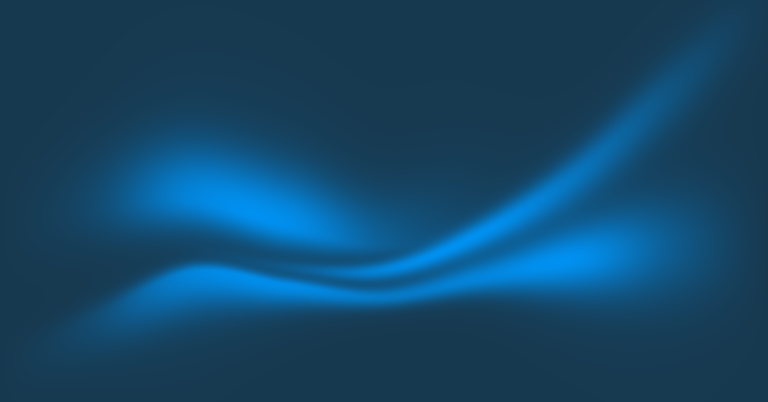
A Shadertoy shader for this background:

```glsl
// Three soft blue light ribbons sweeping across a dark slate backdrop.

const int KNOTS = 9;
const vec3 SLATE = vec3(0.092, 0.224, 0.311);
const vec3 AZURE = vec3(0.0, 0.57, 0.95);

// Catmull-Rom spline through evenly spaced knots, t in 0..1.
vec4 spline(vec4 knots[KNOTS], float t) {
    float s = clamp(t, 0.0, 1.0) * float(KNOTS - 1);
    int i = min(int(s), KNOTS - 2);
    float f = s - float(i);
    vec4 a = knots[max(i - 1, 0)];
    vec4 b = knots[i];
    vec4 c = knots[i + 1];
    vec4 d = knots[min(i + 2, KNOTS - 1)];
    return b + 0.5 * f * (c - a + f * (2.0 * a - 5.0 * b + 4.0 * c - d
             + f * (3.0 * (b - c) + d - a)));
}

// Bell-shaped falloff with a faint wide skirt.
float bell(float d) {
    return 0.9 * exp(-d * d) + 0.1 * exp(-0.22 * d * d);
}

// Ribbon knots hold: ridge height, width above, width below, strength.
float ribbon(vec2 p, vec4 knots[KNOTS]) {
    vec4 k = spline(knots, p.x);
    float offset = p.y - k.x;
    float width = max(offset > 0.0 ? k.y : k.z, 0.01);
    return clamp(k.w, 0.0, 1.0) * bell(offset / width);
}

// Adds light without exceeding full strength.
float screen(float a, float b) {
    return 1.0 - (1.0 - a) * (1.0 - b);
}

void mainImage(out vec4 fragColor, in vec2 fragCoord) {
    vec2 p = fragCoord / iResolution.xy;

    // Broad cloud on the left, with a firmer lower edge.
    float cloud = ribbon(p, vec4[KNOTS](
        vec4(0.44, 0.12, 0.10, 0.0),   vec4(0.49, 0.13, 0.09, 0.2),
        vec4(0.507, 0.13, 0.075, 0.85), vec4(0.441, 0.13, 0.058, 0.95),
        vec4(0.394, 0.12, 0.035, 0.42), vec4(0.44, 0.16, 0.03, 0.1),
        vec4(0.505, 0.17, 0.03, 0.02), vec4(0.55, 0.17, 0.03, 0.0),
        vec4(0.60, 0.17, 0.03, 0.0)));

    // Narrow streak that widens as it climbs to the right.
    float streak = ribbon(p, vec4[KNOTS](
        vec4(0.45, 0.02, 0.02, 0.0),    vec4(0.42, 0.02, 0.02, 0.0),
        vec4(0.38, 0.02, 0.02, 0.03),   vec4(0.334, 0.018, 0.018, 0.3),
        vec4(0.329, 0.022, 0.026, 0.85), vec4(0.418, 0.036, 0.045, 0.98),
        vec4(0.564, 0.055, 0.075, 0.66), vec4(0.775, 0.08, 0.10, 0.3),
        vec4(0.97, 0.09, 0.11, 0.02)));

    // Low wave: crisp crest on the left, wide glow on the right.
    float wave = ribbon(p, vec4[KNOTS](
        vec4(0.097, 0.05, 0.08, 0.0),   vec4(0.208, 0.04, 0.09, 0.22),
        vec4(0.322, 0.022, 0.095, 0.85), vec4(0.29, 0.02, 0.05, 0.93),
        vec4(0.262, 0.024, 0.026, 0.72), vec4(0.309, 0.045, 0.04, 0.85),
        vec4(0.356, 0.085, 0.085, 0.97), vec4(0.386, 0.13, 0.13, 0.4),
        vec4(0.394, 0.15, 0.15, 0.0)));

    float light = screen(cloud, screen(streak, wave));
    fragColor = vec4(mix(SLATE, AZURE, light), 1.0);
}
```
